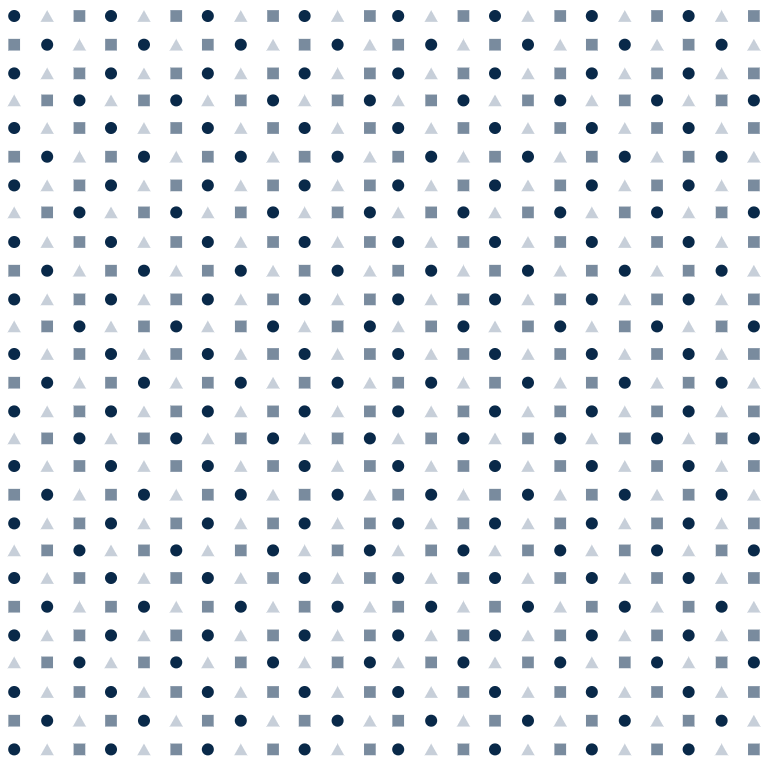
Give the GLSL for this pattern, as a WebGL 2 fragment shader.

```glsl
#version 300 es
precision highp float;
// Rows of small navy circles, pale triangles and slate squares on white.

uniform vec2 u_resolution;
out vec4 fragColor;

float circleDist(vec2 p) {
    return length(p) - 6.0;
}

float squareDist(vec2 p) {
    vec2 q = abs(p) - 5.85;
    return max(q.x, q.y);
}

// Upright triangle: half base 6.6, height 11.7
float triangleDist(vec2 p) {
    vec2 sideNormal = normalize(vec2(11.7, 6.6));
    float side = dot(vec2(abs(p.x), p.y - 5.85), sideNormal);
    return max(side, -p.y - 5.85);
}

void main() {
    // The canvas is 768 units wide and high, with y measured from the top
    vec2 uv = gl_FragCoord.xy / u_resolution;
    vec2 p = 768.0 * vec2(uv.x, 1.0 - uv.y);
    float pixel = 768.0 / min(u_resolution.x, u_resolution.y);

    // Columns: two halves of twelve, with a slight step inside each triple
    float halfX = mod(p.x, 384.0);
    float col = clamp(floor((halfX - 14.2) / 32.27 + 0.5), 0.0, 11.0);
    float triple = mod(col, 3.0);
    float localX = halfX - 14.2 - 32.27 * col - 0.7 * min(triple, 1.0);

    // Rows: bands of four, with a wider gap after some bands
    float band = floor((p.y - 2.0) / 112.5);
    float bandY = p.y - 16.0 - 112.0 * band - 2.0 * floor((band + 2.0) / 4.0);
    float row = clamp(floor(bandY / 28.3 + 0.5), 0.0, 3.0);
    float localY = bandY - 28.7 * row + 1.7 * step(2.5, row);
    vec2 local = vec2(localX, -localY);

    // Even rows share one order; the two odd rows are shifted differently
    float shift = row == 1.0 ? 2.0 : (row == 3.0 ? 1.0 : 0.0);
    float kind = mod(col + shift, 3.0);

    float dist = circleDist(local);
    vec3 ink = vec3(0.035, 0.16, 0.285);
    if (kind > 1.5) {
        dist = squareDist(local);
        ink = vec3(0.475, 0.545, 0.62);
    } else if (kind > 0.5) {
        dist = triangleDist(local);
        ink = vec3(0.78, 0.81, 0.85);
    }

    float coverage = clamp(0.5 - dist / pixel, 0.0, 1.0);
    fragColor = vec4(mix(vec3(1.0), ink, coverage), 1.0);
}
```
